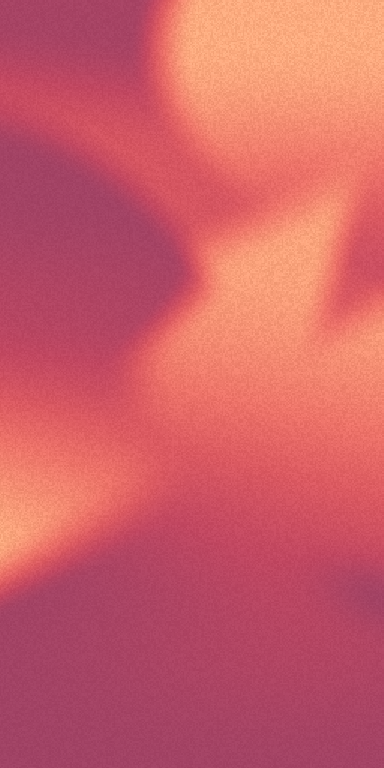
Give the GLSL for this background, as a WebGL 2 fragment shader.

```glsl
#version 300 es
precision highp float;
// Grainy sunset gradient: soft folds of plum, rose, coral and apricot light.

uniform vec2 u_resolution;
out vec4 fragColor;

// Soft step across an edge: 0 behind it, 1 beyond it.
float soft(float dist, float width) {
    return smoothstep(-width, width, dist);
}

// Gaussian glow with separate horizontal and vertical radii.
float glow(vec2 offset, vec2 radius) {
    vec2 q = offset / radius;
    return exp(-dot(q, q));
}

float hash(vec2 cell) {
    vec3 q = fract(cell.xyx * 0.1031);
    q += dot(q, q.yzx + 33.33);
    return fract((q.x + q.y) * q.z);
}

// Heat from 0 to 1 becomes a colour between plum and apricot.
vec3 sunsetRamp(float heat) {
    vec3 stops[6] = vec3[6](
        vec3(0.62, 0.26, 0.395), vec3(0.76, 0.28, 0.38), vec3(0.86, 0.35, 0.38),
        vec3(0.93, 0.45, 0.41), vec3(0.96, 0.56, 0.45), vec3(0.99, 0.68, 0.50));
    vec3 colour = stops[0];
    for (int i = 1; i < 6; i++) {
        colour = mix(colour, stops[i], clamp(heat * 5.0 - float(i - 1), 0.0, 1.0));
    }
    return colour;
}

// Rose band at the upper left, with the large glow at the upper right.
float upperHeat(vec2 p) {
    float band = mix(0.36, 0.05, smoothstep(1.64, 1.95, p.y + 0.12 * p.x));
    float light = mix(0.28, 0.98, smoothstep(1.27, 1.9, p.y));
    float rise = p.y - 1.87;
    float edge = 0.42 + 1.5 * rise * rise;
    return mix(band, light, soft(p.x - edge, 0.085));
}

// Central light fading down to plum, with a dark fold at the lower right.
float centralHeat(vec2 p) {
    float fade = smoothstep(0.25, 1.3, p.y - 0.21 * (1.0 - p.x));
    float haze = 0.12 * glow(p - vec2(0.8, 0.38), vec2(0.55, 0.28));
    vec2 foldCentre = vec2(1.0, 0.44 + 0.25 * (1.0 - p.x));
    float fold = glow(p - foldCentre, vec2(0.17, 0.09));
    return (0.92 * fade + haze + 0.01) * (1.0 - 0.85 * fold);
}

// Slanted top of the central light, with a notch cut from its right side.
float centralMask(vec2 p) {
    float top = soft(1.33 + 0.5 * (p.x - 0.5) - p.y, 0.1);
    float notchSide = soft(p.x - 0.835 - 0.24 * (p.y - 1.167), 0.06);
    float notchFloor = soft(p.y - 1.14 - 0.5 * (p.x - 0.87), 0.09);
    return top * (1.0 - notchSide * notchFloor);
}

// Left sheet: apricot along its lower rim, cooling upward to plum.
float sheetHeat(vec2 p) {
    float heat = mix(0.97, 0.14, smoothstep(0.55, 1.2, p.y));
    return heat * (1.0 - 0.8 * p.x) * (1.0 - 0.8 * smoothstep(1.15, 1.5, p.y));
}

// Curved upper, lower and right edges of the left sheet.
float sheetMask(vec2 p) {
    float upper = 1.70 - 0.25 * p.x - 0.9 * p.x * p.x;
    float lower = 0.49 + 0.5 * p.x + 0.25 * p.x * p.x;
    float low = 1.0 - smoothstep(0.7, 0.95, p.y);
    float right = 0.36 + 0.18 * smoothstep(1.03, 1.3, p.y) + 0.12 * low;
    return soft(upper - p.y, 0.09)
         * soft(p.y - lower, 0.1 + 0.1 * p.x)
         * soft(right - p.x, 0.1 + 0.06 * low);
}

void main() {
    // Canvas spans 1 across and 2 up.
    vec2 p = gl_FragCoord.xy / u_resolution * vec2(1.0, 2.0);

    float heat = mix(upperHeat(p), centralHeat(p), centralMask(p));
    heat = mix(heat, sheetHeat(p), sheetMask(p));

    // Fine grain, stronger in the light.
    float grain = hash(floor(p * 256.0)) - 0.5;
    vec3 colour = sunsetRamp(heat) + grain * (0.03 + 0.05 * heat);
    fragColor = vec4(clamp(colour, 0.0, 1.0), 1.0);
}
```
